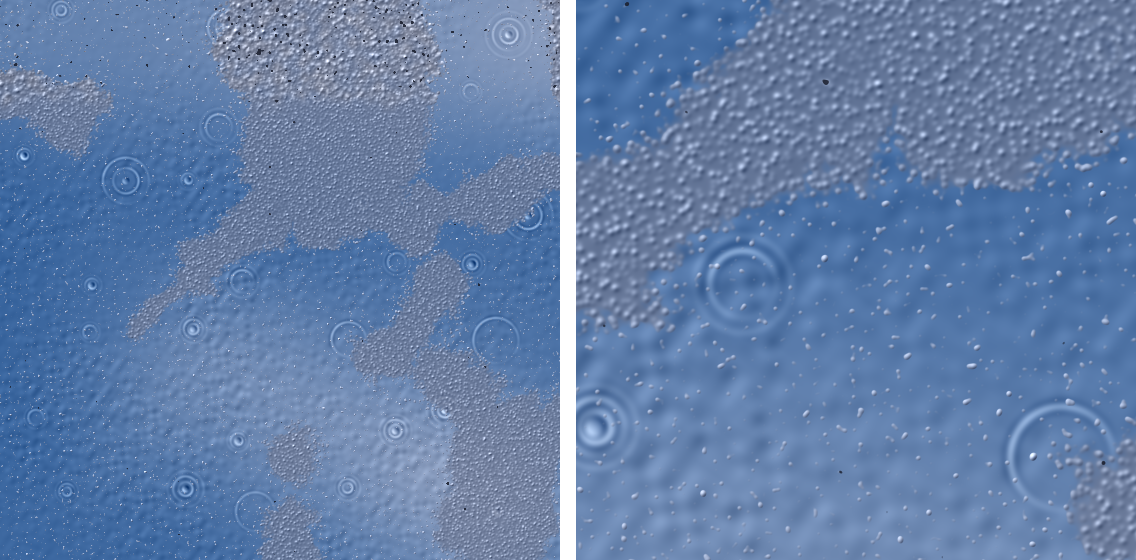
Left, the full canvas; right, a detail of the centre.
Give the GLSL for this texture, as a Shadertoy shader.

```glsl
// Rain rings on a blue puddle, with patches of wet asphalt breaking the surface.
const vec3 DEEP_WATER = vec3(0.20, 0.38, 0.61);
const vec3 PALE_SKY   = vec3(0.60, 0.655, 0.77);
const vec3 ASPHALT    = vec3(0.46, 0.505, 0.615);
const vec3 WARM_STONE = vec3(0.53, 0.54, 0.60);
const vec3 PIT_COLOR  = vec3(0.11, 0.13, 0.19);
const vec2 LIGHT_DIR  = vec2(-0.6, 0.8);
const int   RING_COUNT  = 30;
const float RING_WIDTH  = 0.0034;
const float BEAD_RADIUS = 0.0085;
const float RIPPLE_FREQ = 95.0;
const float GRAIN_FREQ  = 185.0;
const float STONE_FREQ  = 100.0;
const float STONE_LINE  = 0.815;   // height above which the asphalt lies dry

float hash(vec2 p) {
    vec3 q = fract(p.xyx * 0.1031);
    q += dot(q, q.yzx + 33.33);
    return fract((q.x + q.y) * q.z);
}

float noise(vec2 p) {
    p = mat2(0.8, 0.6, -0.6, 0.8) * p;
    vec2 i = floor(p), f = fract(p);
    f = f * f * (3.0 - 2.0 * f);
    return mix(mix(hash(i), hash(i + vec2(1, 0)), f.x),
               mix(hash(i + vec2(0, 1)), hash(i + vec2(1, 1)), f.x), f.y);
}

float fbm(vec2 p) {
    return (noise(p) + 0.5 * noise(p * 2.1 + 17.0) + 0.25 * noise(p * 4.3 + 5.0)
        + 0.125 * noise(p * 8.9 + 29.0)) / 1.875;
}

// Scattered round grains: x is their height, y their light and shade.
vec2 grains(vec2 p) {
    vec2 cell = floor(p), sum = vec2(0.0, -0.1);
    for (int k = 0; k < 9; k++) {
        vec2 id = cell + vec2(k % 3, k / 3) - 1.0;
        vec2 q = p - id - vec2(hash(id), hash(id + 71.0));
        float size = hash(id + 137.0);
        float bump = (0.3 + size * size) * exp(-7.0 * dot(q, q));
        sum += bump * vec2(1.0, 0.35 + 2.8 * dot(q, LIGHT_DIR));
    }
    return sum;
}

float capsule(vec2 p, vec2 a, vec2 b, float radius) {
    vec2 ab = b - a;
    return length(p - a - ab * clamp(dot(p - a, ab) / dot(ab, ab), 0.0, 1.0)) - radius;
}

// Signed distance to the ragged asphalt patches.
float asphaltDistance(vec2 p) {
    p += 0.11 * (vec2(fbm(p * 9.0), fbm(p * 9.0 + 40.0)) - 0.5);
    float d = capsule(p, vec2(0.58, 1.05), vec2(0.58, 0.75), 0.175);
    d = min(d, capsule(p, vec2(0.60, 0.68), vec2(0.76, 0.60), 0.045));
    d = min(d, capsule(p, vec2(0.76, 0.65), vec2(1.02, 0.66), 0.036));
    d = min(d, capsule(p, vec2(0.48, 0.59), vec2(0.34, 0.49), 0.048));
    d = min(d, capsule(p, vec2(0.34, 0.49), vec2(0.24, 0.44), 0.028));
    d = min(d, capsule(p, vec2(0.81, 0.49), vec2(0.70, 0.37), 0.044));
    d = min(d, capsule(p, vec2(0.80, 0.35), vec2(0.90, 0.24), 0.062));
    d = min(d, capsule(p, vec2(0.91, 0.22), vec2(0.89, 0.00), 0.095));
    d = min(d, capsule(p, vec2(0.52, 0.20), vec2(0.54, 0.16), 0.032));
    d = min(d, capsule(p, vec2(0.52, 0.04), vec2(0.53, -0.1), 0.058));
    d = min(d, capsule(p, vec2(-0.1, 0.86), vec2(0.14, 0.82), 0.060));
    d = min(d, capsule(p, vec2(1.02, 1.00), vec2(1.04, 0.86), 0.060));
    return d + 0.05 * (fbm(p * 32.0) - 0.5);
}

// Brightness of a thin crest with dark flanks.
float crest(float r, float radius) {
    float x = (r - radius) / RING_WIDTH;
    return (1.0 - 1.6 * x * x) * exp(-x * x);
}

// Concentric rings and beads left by raindrops.
float rainRings(vec2 p) {
    float shade = 0.0;
    for (int i = 0; i < RING_COUNT; i++) {
        float n = float(i), size = hash(vec2(n, 11.0)), kind = hash(vec2(n, 19.0));
        vec2 center = fract(n * vec2(0.7549, 0.5698) + vec2(0.31, 0.12));
        center += 0.09 * (vec2(hash(vec2(n, 3.0)), hash(vec2(n, 7.0))) - 0.5);
        vec2 q = p - center;
        float r = length(q), radius = mix(0.012, 0.046, size * size);
        float lit = dot(q / max(r, 1e-4), LIGHT_DIR);
        shade += 0.17 * crest(r, radius) * (0.55 + 0.45 * lit);
        shade += 0.24 * crest(r, radius * 0.55) * (0.65 - 0.35 * lit) * step(kind, 0.65);
        shade += 0.04 * crest(r, radius * 1.45) * step(size, 0.7);
        float bead = smoothstep(BEAD_RADIUS, 0.4 * BEAD_RADIUS, r) * step(kind, 0.55);
        shade += bead * (0.08 - 0.6 * dot(q, vec2(0.8, 0.6)) / BEAD_RADIUS);
    }
    return shade * (0.6 + 0.7 * noise(p * 30.0));
}

void mainImage(out vec4 fragColor, in vec2 fragCoord) {
    vec2 p = fragCoord / iResolution.y;
    // Sky reflection: pale at the top and along a lower diagonal glow
    float glow = exp(-26.0 * pow(capsule(p, vec2(0.36, 0.34), vec2(0.85, 0.12), 0.0), 2.0));
    float tone = 0.05 + 0.12 * p.x + glow * (0.34 + 0.36 * p.x) + 0.18 * (fbm(p * 3.5 + 5.0) - 0.5);
    tone += smoothstep(0.60, 0.95, p.y) * (0.40 + 0.26 * p.x);
    vec3 color = mix(DEEP_WATER, PALE_SKY, clamp(tone, 0.0, 1.05));
    // Wind ripples, gathered in gusts
    float gust = smoothstep(0.35, 0.8, noise(p * 7.0 + 9.0));
    vec2 wave = p * RIPPLE_FREQ;
    color += (0.02 + 0.07 * gust + 0.15 * glow * p.x) * (noise(wave) - noise(wave + 0.7 * LIGHT_DIR));
    // Fine wet grain that sinks at its edges and turns to dry stones near the top
    vec2 fine = grains(p * GRAIN_FREQ), coarse = grains(p * STONE_FREQ + 50.0);
    float land = smoothstep(0.022, -0.022, asphaltDistance(p));
    land = smoothstep(0.25, 0.75, land + 0.75 * (fine.x - 0.28));
    float dry = smoothstep(-0.02, 0.03, p.y - STONE_LINE + 0.05 * (fbm(p * 30.0) - 0.5));
    vec3 ground = mix(mix(ASPHALT, color, 0.18), WARM_STONE, 0.7 * dry * noise(p * 60.0));
    ground += mix(0.36 * fine.y, 0.45 * coarse.y + 0.28 * fine.y + 0.03, dry);
    color = mix(color, ground, land * 0.94);
    // Dark pits clumped among the stones, thinning out over the water
    float pitLevel = mix(1.7, 1.16, smoothstep(0.76, 0.95, p.y));
    pitLevel -= land * dry * (0.05 + 0.55 * noise(p * 38.0 + 4.0));
    float pit = smoothstep(pitLevel, pitLevel + 0.18, grains(p * STONE_FREQ * 1.1 + 300.0).x);
    color = mix(color, PIT_COLOR, 0.9 * pit);
    color += rainRings(p) * (1.0 - 0.65 * land) * vec3(1.0, 0.95, 0.85);
    fragColor = vec4(clamp(color, 0.0, 1.0), 1.0);
}
```
